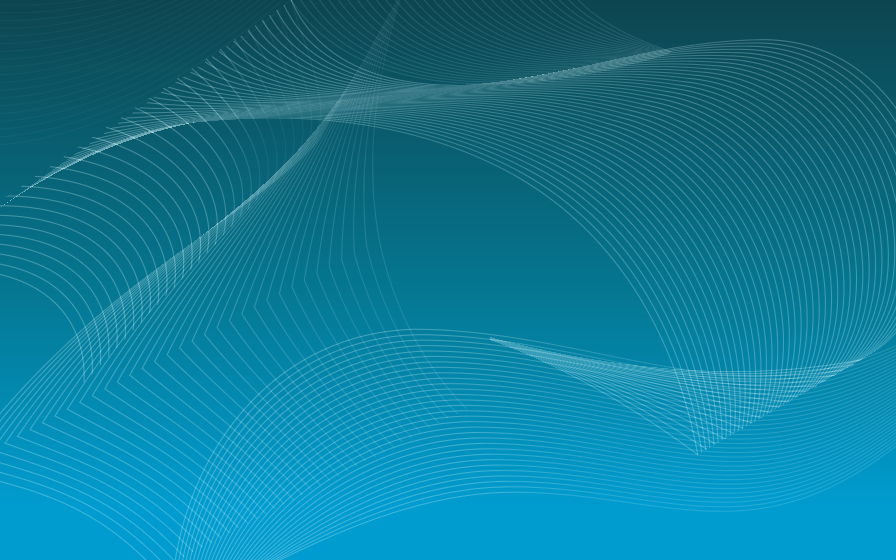
Reproduce this background procedurally as a Shadertoy shader.

```glsl
vec2 bezier(vec2 a, vec2 b, vec2 c, vec2 d, float t) {
    float s = 1.0 - t;
    return s * s * (s * a + 3.0 * t * b) + t * t * (3.0 * s * c + t * d);
}

float cross2(vec2 a, vec2 b) {
    return a.x * b.y - a.y * b.x;
}

// Fine lines blended between curve a and curve b; returns coverage at p
float ribbon(vec2 p, float count, vec2 a0, vec2 a1, vec2 a2, vec2 a3,
             vec2 b0, vec2 b1, vec2 b2, vec2 b3) {
    const float STEPS = 40.0;
    float width = 0.006 + 7.0 / iResolution.y;
    float ink = 0.0, lastSide = cross2(p - a0, b0 - a0);
    for (float i = 1.0; i <= STEPS; i++) {
        float t = i / STEPS;
        vec2 a = bezier(a0, a1, a2, a3, t);
        vec2 b = bezier(b0, b1, b2, b3, t);
        float side = cross2(p - a, b - a);

        // The ruling between both curves sweeps over p within this step
        if ((side < 0.0) != (lastSide < 0.0)) {
            float lo = t - 1.0 / STEPS, hi = t, gLo = lastSide, gHi = side;
            for (int k = 0; k < 3; k++) {
                t = mix(lo, hi, gLo / (gLo - gHi));
                a = bezier(a0, a1, a2, a3, t);
                b = bezier(b0, b1, b2, b3, t);
                float g = cross2(p - a, b - a);
                if ((g < 0.0) == (gLo < 0.0)) { lo = t; gLo = g; }
                else { hi = t; gHi = g; }
            }
            vec2 ruling = b - a;
            float u = dot(p - a, ruling) / max(dot(ruling, ruling), 1e-6);
            vec2 ahead = mix(bezier(a0, a1, a2, a3, t + 0.002),
                             bezier(b0, b1, b2, b3, t + 0.002), u);
            vec2 tangent = ahead - mix(a, b, u);
            float spread = abs(cross2(ruling, tangent)) / max(length(tangent), 1e-5);
            float nearest = clamp(round(u * count), 0.0, count) / count;
            float inside = step(-0.02, u) * step(u, 1.02);
            ink += inside * max(0.0, 1.0 - abs(u - nearest) * spread / width);
        }
        lastSide = side;
    }
    return ink;
}

void mainImage(out vec4 fragColor, in vec2 fragCoord) {
    // Canvas of 16 by 10 units
    vec2 p = fragCoord / iResolution.xy * vec2(16.0, 10.0);

    // Teal to bright blue backdrop
    float depth = 1.0 - p.y / 10.0;
    vec3 color = mix(vec3(0.05, 0.27, 0.31), vec3(0.02, 0.46, 0.56), min(depth * 2.0, 1.0));
    color = mix(color, vec3(0.0, 0.61, 0.81), clamp((depth - 0.5) / 0.4, 0.0, 1.0));

    // Large arch: left tips, knot, right sweep
    float ink = 0.3 * ribbon(p, 42.0,
        vec2(-0.2, 6.15), vec2(1.25, 7.19), vec2(2.5, 7.75), vec2(3.65, 7.83),
        vec2(5.2, 10.0), vec2(5.7, 8.85), vec2(6.9, 8.44), vec2(8.33, 8.48));
    ink += 0.26 * ribbon(p, 42.0,
        vec2(3.65, 7.83), vec2(5.5, 8.02), vec2(7.5, 7.81), vec2(9.17, 6.88),
        vec2(8.33, 8.48), vec2(10.2, 8.63), vec2(11.67, 9.25), vec2(13.54, 9.29));
    ink += 0.3 * ribbon(p, 42.0,
        vec2(9.17, 6.88), vec2(11.04, 5.83), vec2(12.08, 3.96), vec2(12.46, 1.88),
        vec2(13.54, 9.29), vec2(16.67, 9.37), vec2(17.7, 5.0), vec2(15.5, 3.65));

    // Lower wave
    ink += 0.32 * ribbon(p, 30.0,
        vec2(3.1, -0.2), vec2(3.4, 2.1), vec2(5.0, 4.06), vec2(7.4, 4.12),
        vec2(5.0, 0.0), vec2(6.25, 0.62), vec2(7.7, 1.21), vec2(9.17, 1.21));
    ink += mix(0.32, 0.18, smoothstep(7.0, 12.0, p.x)) * ribbon(p, 30.0,
        vec2(7.4, 4.12), vec2(9.6, 4.12), vec2(11.7, 3.29), vec2(13.5, 3.29),
        vec2(9.17, 1.21), vec2(10.6, 1.21), vec2(11.7, 0.87), vec2(12.9, 0.87));
    ink += 0.18 * ribbon(p, 30.0,
        vec2(13.5, 3.29), vec2(14.6, 3.29), vec2(15.4, 3.54), vec2(16.2, 3.92),
        vec2(12.9, 0.87), vec2(14.4, 0.87), vec2(15.4, 1.56), vec2(16.2, 2.19));

    // Pointed mesh under the arch
    ink += 0.3 * ribbon(p, 18.0,
        vec2(8.75, 3.93), vec2(10.0, 3.5), vec2(11.35, 2.71), vec2(12.46, 1.88),
        vec2(8.75, 3.98), vec2(11.04, 3.37), vec2(13.3, 3.17), vec2(15.4, 3.58));

    // Ribs on the left
    ink += mix(0.32, 0.06, smoothstep(3.6, 5.0, p.x)) * ribbon(p, 28.0,
        vec2(-1.9, 5.1), vec2(0.4, 5.5), vec2(1.56, 4.6), vec2(1.5, 3.17),
        vec2(5.2, 10.0), vec2(5.5, 8.96), vec2(5.94, 8.1), vec2(5.6, 7.5));

    // Bent lines: upper half, then lower half
    float bentFade = mix(0.32, 0.14, smoothstep(2.0, 7.0, p.x));
    ink += bentFade * mix(1.0, 0.5, smoothstep(6.5, 8.5, p.y)) * ribbon(p, 34.0,
        vec2(5.7, 7.5), vec2(4.2, 5.9), vec2(1.6, 4.9), vec2(-0.8, 1.6),
        vec2(7.2, 10.2), vec2(6.6, 8.3), vec2(6.56, 6.9), vec2(6.77, 5.73));
    ink += bentFade * ribbon(p, 34.0,
        vec2(-0.8, 1.6), vec2(0.4, 1.3), vec2(1.6, 1.1), vec2(2.8, -0.2),
        vec2(6.77, 5.73), vec2(7.0, 4.6), vec2(7.5, 3.54), vec2(8.33, 2.7));

    // Faint fans along the top
    ink += 0.13 * ribbon(p, 30.0,
        vec2(5.2, 10.0), vec2(6.25, 8.4), vec2(8.75, 8.1), vec2(11.9, 9.02),
        vec2(10.0, 10.4), vec2(10.4, 9.8), vec2(11.0, 9.4), vec2(12.0, 9.08));
    ink += 0.04 * ribbon(p, 20.0,
        vec2(-0.2, 7.4), vec2(1.7, 7.5), vec2(3.7, 8.6), vec2(5.4, 10.2),
        vec2(-0.2, 10.2), vec2(1.2, 10.1), vec2(2.0, 10.3), vec2(3.0, 10.4));

    color = mix(color, vec3(0.8, 0.94, 0.96), min(ink, 0.8));
    fragColor = vec4(color, 1.0);
}
```
